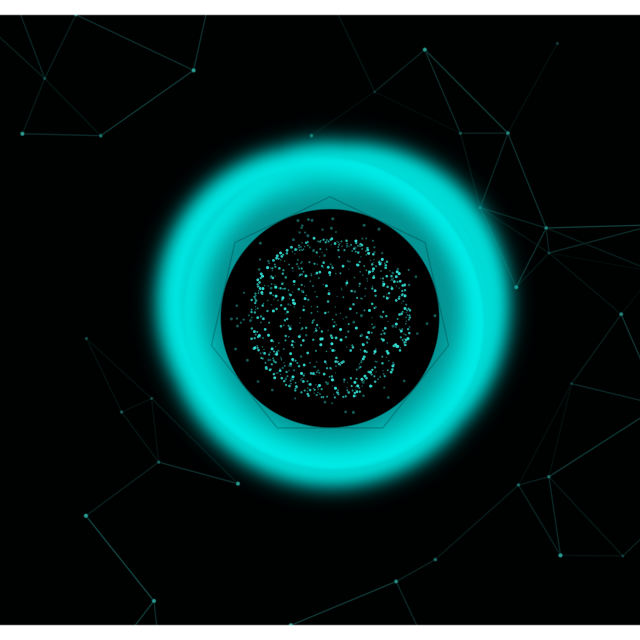
A Shadertoy shader for this background:

```glsl
const float TAU = 6.2831853;
const vec3 CYAN = vec3(0.0, 0.95, 0.93);
const vec3 DEEP_TEAL = vec3(0.015, 0.58, 0.58);
const vec3 NODE_TEAL = vec3(0.16, 0.62, 0.58);
const vec3 SPARK = vec3(0.2, 0.88, 0.84);

vec2 hash2(vec2 p) {
    vec3 q = fract(vec3(p.xyx) * vec3(0.1031, 0.1030, 0.0973));
    q += dot(q, q.yzx + 33.33);
    return fract((q.xx + q.yz) * q.zy);
}

float disc(vec2 p, float radius, float aa) {
    return 1.0 - smoothstep(radius - aa, radius + aa, length(p));
}

float segment(vec2 p, vec2 a, vec2 b) {
    vec2 ab = b - a;
    float t = clamp(dot(p - a, ab) / dot(ab, ab), 0.0, 1.0);
    return length(p - a - ab * t);
}

// Approximate signed distance to a tilted ellipse
float ellipse(vec2 p, vec2 radii, float tilt) {
    float c = cos(tilt), s = sin(tilt);
    vec2 q = vec2(c * p.x + s * p.y, c * p.y - s * p.x);
    float k = length(q / radii);
    return k * (k - 1.0) / max(length(q / (radii * radii)), 0.001);
}

float polygon(vec2 p, float sides, float circumradius) {
    float sector = TAU / sides;
    float a = mod(atan(p.x, p.y), sector) - 0.5 * sector;
    return length(p) * cos(a) - circumradius * cos(0.5 * sector);
}

// Soft crest, wider toward the inside
float crest(float d) {
    float w = d < 0.0 ? 0.026 : 0.008;
    return exp(-d * d / (w * w));
}

vec2 nodeAt(vec2 cell, float size) {
    return (cell + 0.1 + 0.8 * hash2(cell + 17.0)) * size;
}

float nodeWeight(vec2 cell, vec2 node, vec2 center) {
    vec2 h = hash2(cell + 71.0);
    return step(h.x, 0.46) * step(0.27, length(node - center)) * (0.35 + 0.65 * h.y);
}

// Sparse nodes joined to those in adjoining cells
float network(vec2 p, float size, vec2 center, float aa) {
    vec2 home = floor(p / size);
    float light = 0.0;
    for (int i = 0; i < 9; i++) {
        vec2 ci = vec2(i % 3, i / 3) - 1.0;
        vec2 a = nodeAt(home + ci, size);
        float wa = nodeWeight(home + ci, a, center);
        if (wa == 0.0) continue;
        light = max(light, wa * disc(p - a, 0.0012 + 0.002 * wa, aa));
        for (int j = i + 1; j < 9; j++) {
            vec2 cj = vec2(j % 3, j / 3) - 1.0;
            if (max(abs(ci.x - cj.x), abs(ci.y - cj.y)) > 1.0) continue;
            vec2 b = nodeAt(home + cj, size);
            float wb = nodeWeight(home + cj, b, center);
            float line = 1.0 - smoothstep(0.0, 0.0006 + aa, segment(p, a, b));
            light = max(light, line * wb * (0.08 + 0.35 * wa * wb));
        }
    }
    return light;
}

// Points on a sphere shell, with a dim halo of strays
float sparkSphere(vec2 p, float radius, float aa) {
    float light = 0.0;
    for (int i = 0; i < 820; i++) {
        vec2 h = hash2(vec2(i, 3.0));
        vec2 k = hash2(vec2(i, 47.0));
        float z = 2.0 * h.x - 1.0;
        float stray = step(0.82, k.x);
        float shell = radius * mix(0.96 + 0.08 * k.y, 0.95 + 0.38 * k.y, stray);
        float a = TAU * h.y;
        vec2 q = p - shell * sqrt(1.0 - z * z) * vec2(cos(a), sin(a));
        float power = mix(0.35 + 0.65 * k.y, 0.4, stray);
        light = max(light, power * disc(q, 0.0009 + 0.0015 * k.y, aa));
    }
    return light;
}

void mainImage(out vec4 fragColor, in vec2 fragCoord) {
    float px = 1.0 / iResolution.y;
    vec2 p = (fragCoord - 0.5 * iResolution.xy) * px + 0.5;
    vec2 center = vec2(0.5156, 0.5026);
    vec2 q = p - center;

    // Dark backdrop with faint constellations
    vec3 color = vec3(0.0, 0.004, 0.005);
    color += NODE_TEAL * network(p, 0.105, center, px);

    // Three overlapping luminous rings
    float d1 = ellipse(p - vec2(0.508, 0.512), vec2(0.250, 0.234), -0.7);
    float d2 = ellipse(p - vec2(0.534, 0.515), vec2(0.247, 0.238), 0.8);
    float d3 = ellipse(p - vec2(0.517, 0.509), vec2(0.250, 0.243), 1.7);
    float d = min(d1, min(d2, d3));
    float fade = max(d, 0.0) / 0.027;
    float halo = exp(-fade * fade);
    vec3 glow = mix(DEEP_TEAL, CYAN * 0.83, smoothstep(-0.085, -0.025, d));
    float crests = max(crest(d1), max(0.7 * crest(d2), 0.6 * crest(d3)));
    glow = mix(glow, CYAN, 0.8 * crests * smoothstep(0.012, -0.015, d));
    color = mix(color, glow, halo);

    // Thin heptagon around the core
    float outline = 1.0 - smoothstep(0.0, 0.0006 + px, abs(polygon(q, 7.0, 0.19)));
    color *= 1.0 - 0.2 * outline;

    // Black core filled with sparks
    if (length(q) < 0.18) {
        vec3 core = SPARK * sparkSphere(q, 0.124, 0.7 * px);
        color = mix(color, core, disc(q, 0.1706, px));
    }

    // White bands at top and bottom
    float band = smoothstep(-px, px, abs(p.y - 0.5) - 0.4766);
    fragColor = vec4(mix(color, vec3(1.0), band), 1.0);
}
```
